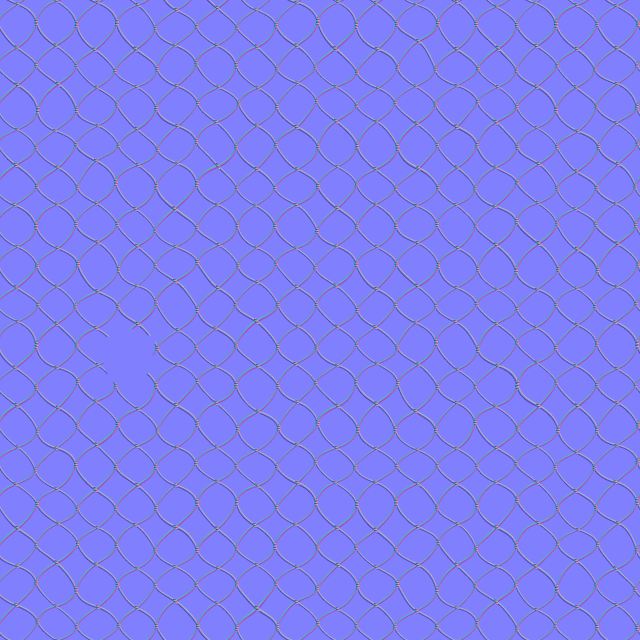
Reproduce this texture map procedurally as a WebGL 1 fragment shader.

```glsl
precision highp float;
// Tangent-space normal map of a knotted wire net, 16 by 16 meshes, with one torn hole.

uniform vec2 u_resolution;

const float MESHES = 16.0;
const float NOISE_PERIOD = 12.0;

vec2 hashGradient(vec2 cell) {
  cell = mod(cell, NOISE_PERIOD);
  float h = fract(sin(dot(cell, vec2(127.1, 311.7))) * 4375.85);
  return vec2(cos(6.2832 * h), sin(6.2832 * h));
}

// Gradient noise that wraps at the canvas border.
float gradientNoise(vec2 p) {
  vec2 i = floor(p), f = fract(p);
  vec2 w = f * f * f * (f * (f * 6.0 - 15.0) + 10.0);
  float a = dot(hashGradient(i), f);
  float b = dot(hashGradient(i + vec2(1.0, 0.0)), f - vec2(1.0, 0.0));
  float c = dot(hashGradient(i + vec2(0.0, 1.0)), f - vec2(0.0, 1.0));
  float d = dot(hashGradient(i + 1.0), f - 1.0);
  return mix(mix(a, b, w.x), mix(c, d, w.x), w.y);
}

vec2 signOf(vec2 v) {
  return step(0.0, v) * 2.0 - 1.0;
}

// Replaces the normal inside a coiled knot: round across, ridged along.
vec3 addKnot(vec3 normal, vec2 offset, vec2 halfSize) {
  vec2 s = offset / halfSize;
  if (dot(s, s) > 1.0) return normal;
  float ridge = sin(offset.y * 6.2832 / 0.05);
  return vec3(0.85 * s.x, 0.6 * ridge, 0.45 * (1.0 - s.x * s.x));
}

vec3 netNormal(vec2 p) {
  const vec3 flatNormal = vec3(0.0, 0.0, 1.0);

  // Torn hole with a ragged edge
  float tear = length(p - vec2(3.2, 7.12)) + 0.2 * gradientNoise(p * 3.0);
  if (tear < 0.68) return flatNormal;

  // Uneven pull on the meshes
  vec2 n = p * NOISE_PERIOD / MESHES;
  p += vec2(0.1, 0.28) * vec2(gradientNoise(n + 3.4), gradientNoise(n + 7.7));

  // Fold every mesh onto one quadrant around its side knot
  vec2 q = fract(p - vec2(0.917, 0.35) + 0.5) - 0.5;
  vec2 side = signOf(q);
  float t = 2.0 * abs(q.y);

  // Wire leaves the side knot steeply and flattens towards the next one
  float bend = 0.5 * t * mix(0.3, 1.0, t);
  vec2 slope = side * vec2(1.0, -(0.3 + 1.4 * t));
  float s = (abs(q.x) - bend) / (length(slope) * 0.027);
  vec3 normal = flatNormal;
  if (abs(s) < 1.0) {
    normal = vec3(0.9 * s * normalize(slope), 0.7 * (1.0 - s * s));
  }

  // Upright side knots, and smaller slanted knots between them
  normal = addKnot(normal, q, vec2(0.045, 0.09));
  vec2 r = q - 0.5 * side;
  return addKnot(normal, vec2(r.x + 0.4 * r.y, r.y), vec2(0.042, 0.065));
}

void main() {
  // Average nine samples per pixel to smooth the thin wires
  vec3 color = vec3(0.0);
  for (int j = 0; j < 3; j++) {
    for (int i = 0; i < 3; i++) {
      vec2 jitter = (vec2(float(i), float(j)) - 1.0) / 3.0;
      vec2 uv = (gl_FragCoord.xy + jitter) / u_resolution;
      color += 0.5 + 0.5 * netNormal(uv * MESHES);
    }
  }
  gl_FragColor = vec4(color / 9.0, 1.0);
}
```
